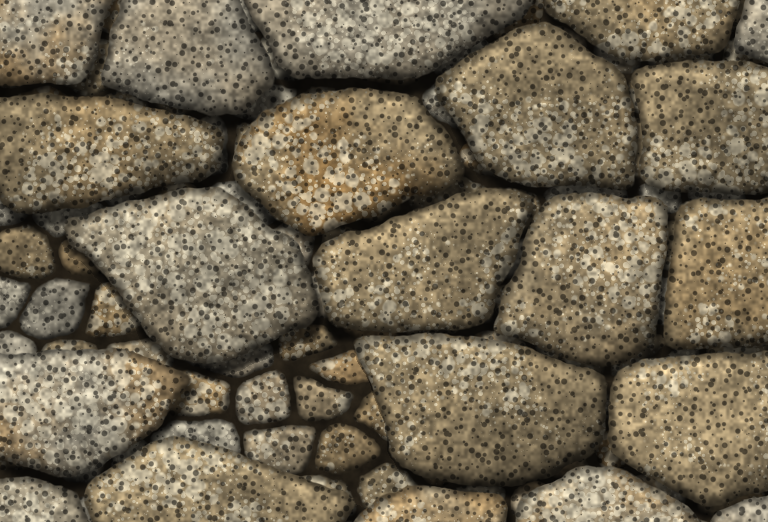
Write a WebGL 1 fragment shader that draws this texture.

```glsl
precision highp float;
uniform vec2 u_resolution;

const vec2 LIGHT = vec2(-0.35, 0.94);
const vec3 TAN = vec3(0.58, 0.515, 0.395);
const vec3 GREY = vec3(0.60, 0.575, 0.51);
const vec3 RUST = vec3(0.50, 0.395, 0.25);
const vec3 LICHEN = vec3(0.78, 0.75, 0.66);
const vec3 GAP = vec3(0.13, 0.11, 0.08);

struct Stone {
  float edge;    // distance inside the outline
  vec2 outward;  // direction to the closest side
  vec2 local;    // position relative to the stone centre
  vec2 id;
};

vec2 hash2(vec2 p) {
  vec3 q = fract(p.xyx * vec3(0.1031, 0.1030, 0.0973));
  q += dot(q, q.yzx + 33.33);
  return fract((q.xx + q.yz) * q.zy);
}

float noise(vec2 p) {
  vec2 i = floor(p), f = fract(p);
  f = f * f * (3.0 - 2.0 * f);
  float low = mix(hash2(i).x, hash2(i + vec2(1, 0)).x, f.x);
  float high = mix(hash2(i + vec2(0, 1)).x, hash2(i + 1.0).x, f.x);
  return mix(low, high, f.y);
}

float fbm(vec2 p) {
  float sum = 0.0, gain = 0.5;
  for (int i = 0; i < 5; i++) {
    sum += gain * noise(p);
    p = mat2(1.6, 1.2, -1.2, 1.6) * p + 7.3;
    gain *= 0.55;
  }
  return sum;
}

// Round spots of random radius, one per cell
float spots(vec2 p, float radius) {
  vec2 cell = floor(p);
  float cover = 0.0;
  for (int y = -1; y <= 1; y++)
    for (int x = -1; x <= 1; x++) {
      vec2 c = cell + vec2(x, y);
      float r = radius * hash2(c + 41.0).x;
      float d = length(c + hash2(c) - p);
      cover = max(cover, 1.0 - smoothstep(r - 0.1, r + 0.1, d));
    }
  return cover * smoothstep(0.0, 0.2, radius);
}

// Stone centre in grid units, with staggered courses
vec2 centre(vec2 cell, float seed) {
  vec2 jitter = (hash2(cell + seed) - 0.5) * vec2(0.75, 0.65);
  return cell + 0.5 + jitter + vec2(0.5 * mod(cell.y, 2.0), 0.0);
}

// Cellular stones with rounded corners
Stone findStone(vec2 p, vec2 size, float corner, float seed) {
  vec2 g = p / size, base = floor(g), nearest = vec2(0.0), own = base;
  float best = 100.0;
  for (int y = -2; y <= 2; y++)
    for (int x = -2; x <= 2; x++) {
      vec2 c = base + vec2(x, y);
      vec2 d = centre(c, seed) - g;
      if (dot(d, d) < best) { best = dot(d, d); nearest = d; own = c; }
    }
  float edge = 1.0;
  vec2 outward = vec2(0.0);
  for (int y = -2; y <= 2; y++)
    for (int x = -2; x <= 2; x++) {
      vec2 d = centre(base + vec2(x, y), seed) - g;
      vec2 between = d - nearest;
      if (dot(between, between) > 0.0001) {
        vec2 slope = between / size;
        float side = dot(0.5 * (d + nearest), between) / length(slope);
        float h = clamp(0.5 + 0.5 * (edge - side) / corner, 0.0, 1.0);
        edge = mix(edge, side, h) - corner * h * (1.0 - h);
        outward = mix(outward, normalize(slope), h);
      }
    }
  return Stone(edge, outward, -nearest * size, hash2(own + seed + 19.0));
}

// Large stones have uneven joints; a few are left out for rubble
Stone largeStone(vec2 p) {
  Stone s = findStone(p, vec2(0.40, 0.255), 0.035, 3.0);
  s.edge -= mix(0.002, 0.015, s.id.y) + 0.3 * step(s.id.x, 0.08);
  return s;
}

vec3 rock(vec2 p, Stone s, float bevel) {
  vec2 q = p + s.id * 17.0;
  float patches = fbm(q * 5.0 + 30.0);
  float relief = fbm(q * 7.0) - fbm((q + LIGHT * 0.012) * 7.0);
  vec3 colour = mix(TAN, GREY, smoothstep(0.45, 0.75, s.id.x));
  colour = mix(colour, RUST, smoothstep(0.35, 0.7, patches) * s.id.y);
  float shade = 0.9 + 0.3 * s.id.x * s.id.y + 1.5 * relief + 0.5 * (patches - 0.45);
  shade += 0.3 * dot(s.outward, LIGHT) * (1.0 - smoothstep(0.0, bevel, s.edge));
  shade += 0.8 * dot(s.local, LIGHT);
  colour *= max(shade, 0.15);
  float growth = smoothstep(0.35, 0.65, fbm(q * 6.0 + 9.0));
  float lichen = max(spots(q * 38.0, 0.65 * growth), spots(q * 85.0, 0.6 * growth));
  colour = mix(colour, LICHEN * min(shade + 0.1, 1.1), 0.6 * lichen);
  colour *= 1.0 + 0.4 * (noise(q * 150.0) - 0.5) + 0.3 * (noise(q * 75.0) - 0.5);
  colour *= 1.0 - 0.5 * spots(q * 60.0 + 5.0, 0.35);
  return colour * mix(0.45, 1.0, smoothstep(0.0, 0.4 * bevel, s.edge));
}

void main() {
  vec2 p = gl_FragCoord.xy / u_resolution.y + 4.0;
  vec2 rough = vec2(fbm(p * 9.0), fbm(p * 9.0 + 50.0)) - 0.5;
  vec2 q = p + 0.035 * rough;

  // Dark joints, then rubble, then the large stones
  vec3 colour = GAP * (0.5 + fbm(p * 30.0));
  Stone rubble = findStone(q, vec2(0.13, 0.095), 0.018, 71.0);
  rubble.edge -= mix(0.002, 0.012, rubble.id.y);
  colour = mix(colour, 0.9 * rock(p, rubble, 0.03), smoothstep(-0.002, 0.002, rubble.edge));
  Stone large = largeStone(q);
  float shadow = smoothstep(-0.012, 0.008, largeStone(q + LIGHT * 0.025).edge);
  colour *= 1.0 - 0.7 * shadow;
  colour = mix(colour, rock(p, large, 0.06), smoothstep(-0.002, 0.002, large.edge));
  gl_FragColor = vec4(clamp(colour, 0.0, 1.0), 1.0);
}
```
